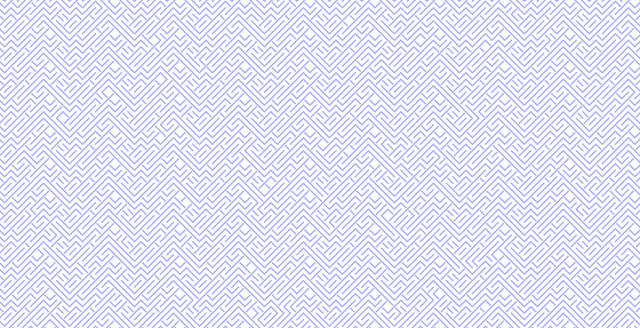
Reproduce this pattern procedurally as a WebGL 1 fragment shader.

```glsl
precision highp float;
uniform vec2 u_resolution;

const vec3 PAPER = vec3(0.992, 0.992, 0.992);
const vec3 INK = vec3(0.675, 0.685, 0.97);
const float EDGE_GREY = 0.03;          // loss of blue along the stroke edges
const float CELLS_ACROSS = 98.5;
const vec2 PERIOD = vec2(10.0, 5.0);   // cells per repeat of the weave
const vec2 OFFSET = vec2(37.7, 23.2);  // phase of the repeat, in cells
const float HALF_WIDTH = 0.114;        // half stroke width, in cells
const float SOFTNESS = 0.098;          // half width of the smoothed edge, in cells
const float GAP = 0.24;                // part of a stroke left out before a crossing one
const float FLIP_SHARE = 0.02;         // share of cells that break the repeat

float hash(vec2 p) {
  vec3 q = fract(p.xyx * vec3(0.1031, 0.1030, 0.0973));
  q += dot(q, q.yzx + 33.33);
  return fract((q.x + q.y) * q.z);
}

bool isAt(vec2 a, float column, float row) {
  return all(lessThan(abs(a - vec2(column, row)), vec2(0.5)));
}

// True where the diagonal of a cell falls from left to right
bool falls(vec2 cell) {
  vec2 a = floor(mod(cell + 0.5, PERIOD));
  bool valley = a.x < 2.5 && a.y < 2.5 && !isAt(a, 2.0, 0.0) && !isAt(a, 0.0, 2.0);
  bool zigzag = (a.y > 2.5 && abs(a.x - 2.0) < 0.5) || (a.y > 1.5 && abs(a.x - 4.0) < 0.5);
  bool ridge = a.x > 8.5 && abs(a.y - 1.0) > 0.5;
  bool caps = isAt(a, 7.0, 1.0) || isAt(a, 7.0, 2.0) || isAt(a, 6.0, 4.0) || isAt(a, 1.0, 4.0);
  bool woven = valley || zigzag || ridge || caps;
  return hash(cell + 200.0) < FLIP_SHARE ? !woven : woven;
}

// Shortening of a stroke that runs into a line across its end
float trim(vec2 cell, vec2 end, bool falling) {
  bool crossed = falls(cell + vec2(end.x, 0.0)) != falling
              && falls(cell + vec2(0.0, end.y)) != falling;
  return crossed && (falling || falls(cell + end)) ? GAP : 0.0;
}

// Distance from q, relative to the cell centre, to the stroke of the cell
float strokeDistance(vec2 q, vec2 cell) {
  bool falling = falls(cell);
  vec2 end = vec2(falling ? 1.0 : -1.0, 1.0);
  float first = trim(cell, -end, falling) - 0.5;
  float last = 0.5 - trim(cell, end, falling);
  float along = clamp(0.5 * dot(q, end), first, last);
  return length(q - along * end);
}

void main() {
  // Cell coordinates, with rows counted downwards
  float scale = CELLS_ACROSS / u_resolution.x;
  vec2 p = vec2(gl_FragCoord.x, u_resolution.y - gl_FragCoord.y) * scale - OFFSET;
  vec2 home = floor(p);

  // Nearest stroke, including the rounded ends of neighbouring cells
  float d = 1.0;
  for (int j = -1; j <= 1; j++) {
    for (int i = -1; i <= 1; i++) {
      vec2 cell = home + vec2(float(i), float(j));
      d = min(d, strokeDistance(p - cell - 0.5, cell));
    }
  }

  // Soft strokes with slightly greyer edges
  float ink = 1.0 - smoothstep(HALF_WIDTH - SOFTNESS, HALF_WIDTH + SOFTNESS, d);
  vec3 color = mix(PAPER, INK, ink);
  color.b -= EDGE_GREY * 4.0 * ink * (1.0 - ink);
  gl_FragColor = vec4(color, 1.0);
}
```
